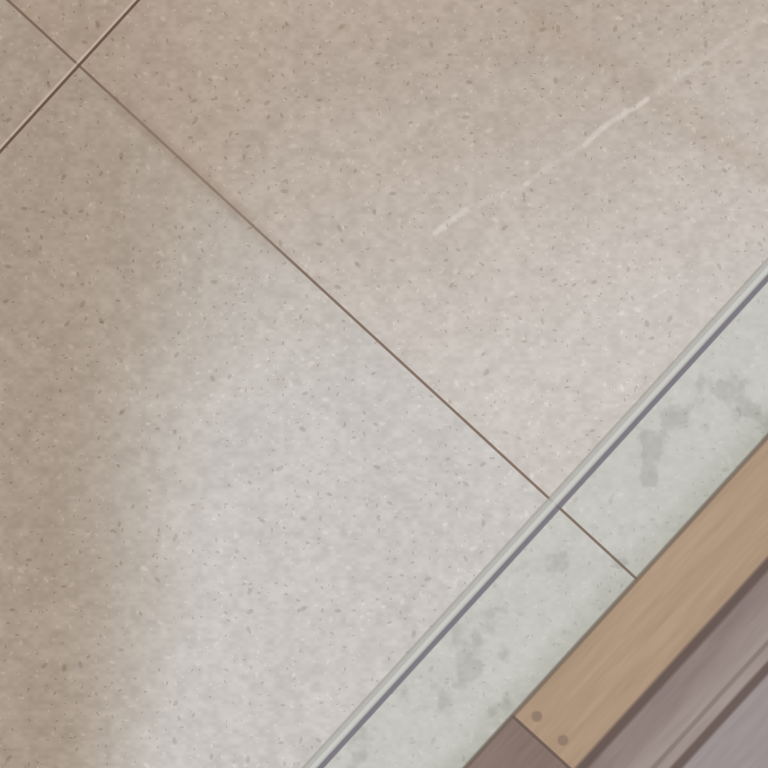
This texture is drawn by a three.js fragment shader. Its source:

```glsl
varying vec2 vUv;

float hash(vec2 p) {
  vec3 h = fract(vec3(p.xyx) * 0.1031);
  h += dot(h, h.yzx + 33.33);
  return fract((h.x + h.y) * h.z);
}

float noise(vec2 p) {
  vec2 i = floor(p), f = fract(p);
  f = f * f * (3.0 - 2.0 * f);
  return mix(mix(hash(i), hash(i + vec2(1.0, 0.0)), f.x),
             mix(hash(i + vec2(0.0, 1.0)), hash(i + 1.0), f.x), f.y);
}

float fbm(vec2 p) {
  float sum = 0.0, gain = 0.5;
  for (int i = 0; i < 4; i++) {
    sum += gain * noise(p);
    p = p * 2.03 + 17.3;
    gain *= 0.5;
  }
  return sum / 0.9375;
}

// Soft line of a given half width around distance zero
float line(float d, float halfWidth, float soft) {
  return 1.0 - smoothstep(halfWidth, halfWidth + soft, abs(d));
}

// One when d is above zero, with a soft edge
float above(float d, float soft) {
  return smoothstep(-soft, soft, d);
}

float segment(vec2 p, vec2 a, vec2 b) {
  vec2 ab = b - a;
  return length(p - a - ab * clamp(dot(p - a, ab) / dot(ab, ab), 0.0, 1.0));
}

// Sparse, randomly turned oval chips on a jittered grid
float flecks(vec2 p, float cells, float density, float seed) {
  vec2 g = p * cells, id = floor(g);
  vec2 key = id + seed;
  vec2 offset = vec2(hash(key + 3.1), hash(key + 8.7)) * 0.4 - 0.2;
  vec2 d = fract(g) - 0.5 - offset;
  float angle = 6.2832 * hash(key + 5.3), c = cos(angle), s = sin(angle);
  d = mat2(c, s, -s, c) * d;
  float size = mix(0.1, 0.26, hash(key + 12.9));
  return step(hash(key), density) * (1.0 - smoothstep(0.5, 1.2, length(d * vec2(1.0, 1.8)) / size));
}

vec3 floorTile(vec2 p, float upperTile) {
  float left = smoothstep(0.05, mix(0.25, 0.42, p.y), p.x + 0.05 * (fbm(p * 5.0) - 0.5));
  float top = mix(1.0, 0.33, smoothstep(0.42, 1.0, p.y - 0.35 * (p.x - 0.5)));
  vec3 col = mix(vec3(0.655, 0.595, 0.535), vec3(0.785, 0.768, 0.748), left * top);
  return col + upperTile * vec3(0.008, -0.003, -0.008);
}

// Pale vein and faint brown drifts
vec3 addVeins(vec3 col, vec2 p) {
  vec2 w = p + 0.012 * (vec2(noise(p * 18.0), noise(p * 18.0 + 40.0)) - 0.5);
  float pale = 0.35 * line(segment(w, vec2(0.57, 0.70), vec2(0.76, 0.805)), 0.001, 0.006);
  pale += 0.6 * line(segment(w, vec2(0.57, 0.70), vec2(0.61, 0.724)), 0.001, 0.006);
  pale += 0.8 * line(segment(w, vec2(0.765, 0.808), vec2(0.84, 0.873)), 0.001, 0.005);
  pale += 0.3 * line(segment(w, vec2(0.84, 0.873), vec2(1.0, 0.98)), 0.001, 0.007);
  float drift = line(segment(w, vec2(0.70, 0.97), vec2(1.0, 0.78)), 0.001, 0.035);
  col = mix(col, vec3(0.68, 0.61, 0.55), 0.3 * drift);
  return mix(col, vec3(0.85, 0.82, 0.79), 0.7 * min(pale, 1.0));
}

vec3 addGrain(vec3 col, vec2 p, float amount) {
  float grain = noise(p * vec2(150.0, 210.0)) + noise(p * 85.0 + 9.0) - 1.0;
  col += amount * (0.04 * grain + 0.03 * (fbm(p * 12.0) - 0.5));
  for (int i = 0; i < 3; i++) {
    float k = float(i), cells = 42.0 + 24.0 * k;
    col -= amount * vec3(0.065, 0.07, 0.075) * flecks(p, cells, 0.15, 20.0 * k);
    col += amount * 0.04 * flecks(p + 0.37, cells, 0.17, 70.0 + 20.0 * k);
  }
  return col;
}

vec3 planks(float along, float across) {
  float wood = fbm(vec2(along * 14.0, across * 130.0)) - 0.5;
  vec3 tan1 = mix(vec3(0.53, 0.46, 0.43), vec3(0.68, 0.585, 0.495), above(along - 0.5, 0.0015));
  vec3 mauve = mix(vec3(0.55, 0.49, 0.475), vec3(0.63, 0.575, 0.555), smoothstep(-0.575, -0.625, across));
  vec3 col = mix(mauve, tan1, above(across + 0.555, 0.002));
  col = mix(col, vec3(0.61, 0.57, 0.57), above(-across - 0.652, 0.002));
  col += 0.07 * wood;
  vec3 groove = vec3(0.39, 0.33, 0.31);
  col = mix(col, groove, 0.85 * line(across + 0.559, 0.003, 0.007));
  col = mix(col, groove, 0.85 * line(across + 0.650, 0.003, 0.006));
  col = mix(col, groove, 0.35 * line(across + 0.628, 0.001, 0.004));
  float boardEnd = line(along - 0.5, 0.001, 0.002) * above(across + 0.555, 0.002);
  col = mix(col, groove, 0.75 * boardEnd);
  // Pair of nail heads
  for (int i = 0; i < 2; i++) {
    vec2 nail = vec2(0.521, -0.471 - 0.046 * float(i));
    col = mix(col, vec3(0.53, 0.45, 0.40), 0.7 * line(length(vec2(along, across) - nail), 0.005, 0.004));
  }
  return col;
}

void main() {
  // Floor axes: along the metal strip and across it
  vec2 axis = normalize(vec2(1.0, 1.095));
  float along = dot(vUv, axis), across = dot(vUv, vec2(-axis.y, axis.x));
  float joint = along - 0.7425 - 0.004 * across;

  vec3 col = addVeins(floorTile(vUv, above(joint, 0.002)), vUv);
  vec3 border = mix(vec3(0.72, 0.72, 0.685), vec3(0.775, 0.77, 0.745), smoothstep(-0.446, -0.40, across));
  border -= 0.06 * smoothstep(0.58, 0.75, fbm(vUv * 26.0));
  col = mix(border, col, above(across + 0.308, 0.002));
  col = addGrain(col, vUv, mix(0.6, 1.0, above(across + 0.308, 0.002)));

  // Tile joints and the stain beside them
  float stain = line(across - 0.34, 0.08, 0.14) * line(joint, 0.001, 0.016);
  col = mix(col, vec3(0.55, 0.47, 0.41), 0.3 * stain);
  float jointFade = mix(0.8, 0.5, line(across - 0.34, 0.08, 0.12));
  col = mix(col, vec3(0.45, 0.37, 0.32), jointFade * line(joint, 0.0007, 0.002));
  col = mix(col, vec3(0.82, 0.76, 0.69), 0.5 * line(across - 0.5445, 0.0008, 0.002));
  col = mix(col, vec3(0.38, 0.30, 0.25), 0.85 * line(across - 0.541, 0.0008, 0.002));

  // Metal strip with its dark shadow gap
  col = mix(col, vec3(0.70, 0.70, 0.68), 0.85 * line(across + 0.299, 0.006, 0.003));
  col = mix(col, vec3(0.83, 0.83, 0.81), 0.7 * line(across + 0.300, 0.001, 0.003));
  col = mix(col, vec3(0.60, 0.57, 0.54), 0.45 * line(across + 0.291, 0.0005, 0.002));
  col = mix(col, vec3(0.45, 0.43, 0.47), 0.85 * line(across + 0.308, 0.0018, 0.003));

  // Boards beyond the stone border
  col = mix(planks(along, across), col, above(across + 0.446, 0.002));
  col = mix(col, vec3(0.41, 0.37, 0.33), 0.65 * line(across + 0.447, 0.001, 0.004));
  gl_FragColor = vec4(clamp(col, 0.0, 1.0), 1.0);
}
```
